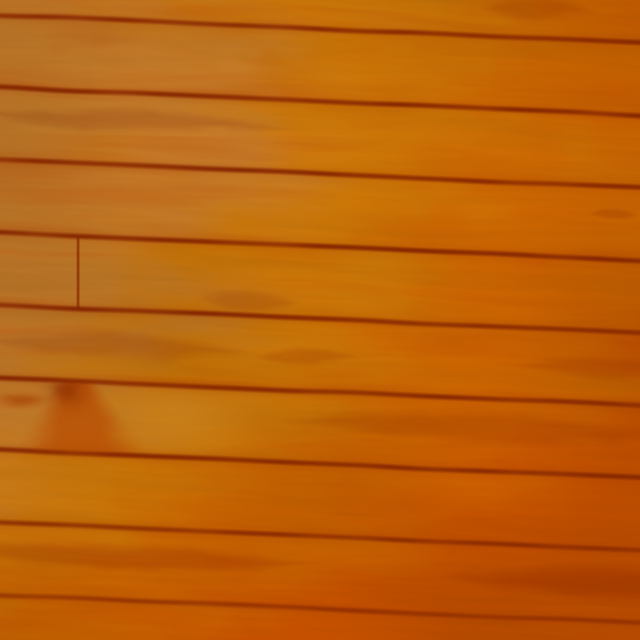
Reproduce this texture procedurally as a Shadertoy shader.

```glsl
// Varnished timber planking: long, slightly tilted boards divided by dark soft seams.
// Board space is (x, s), where s counts boards downward; layered noise makes the grain,
// and lens shapes make the figure. Colour warms from tan at top left to deep orange.

const float PITCH = 0.1133;   // board height
const float TILT = 0.0435;    // drop of the seams across the canvas
const float FIRST_SEAM = 0.0234;

const vec3 TAN = vec3(0.740, 0.465, 0.155);
const vec3 AMBER = vec3(0.765, 0.445, 0.025);
const vec3 ORANGE = vec3(0.765, 0.380, 0.005);
const vec3 DEEP = vec3(0.745, 0.305, 0.000);
const vec3 RUST = vec3(0.640, 0.225, 0.002);
const vec3 SEAM = vec3(0.520, 0.150, 0.002);

// Figure marks: centre x, centre s, half length, half width
const vec4 FIGURE[10] = vec4[10](
    vec4(0.18, 7.40, 0.36, 0.24), vec4(0.99, 7.48, 0.33, 0.36),
    vec4(0.17, 4.49, 0.25, 0.26), vec4(0.48, 4.53, 0.10, 0.15),
    vec4(0.95, 4.50, 0.17, 0.22), vec4(0.20, 1.38, 0.28, 0.20),
    vec4(0.75, 5.40, 0.34, 0.32), vec4(0.955, 2.36, 0.045, 0.10),
    vec4(0.84, -0.40, 0.10, 0.26), vec4(0.39, 3.80, 0.09, 0.18));

float hash(vec2 p) {
    vec3 q = fract(vec3(p.xyx) * 0.1031);
    q += dot(q, q.yzx + 33.33);
    return fract((q.x + q.y) * q.z);
}

float noise(vec2 p) {
    vec2 cell = floor(p), f = fract(p);
    f = f * f * (3.0 - 2.0 * f);
    return mix(mix(hash(cell), hash(cell + vec2(1, 0)), f.x),
               mix(hash(cell + vec2(0, 1)), hash(cell + vec2(1, 1)), f.x), f.y);
}

float fbm(vec2 p) {
    float sum = 0.0, gain = 0.53;
    for (int i = 0; i < 4; i++) {
        sum += gain * noise(p);
        p = p * 2.03 + 17.3;
        gain *= 0.5;
    }
    return sum;
}

// Pointed lens, 1 at the heart and fading to 0 at the rim
float lens(vec2 p, vec4 mark) {
    vec2 q = (p - mark.xy) / mark.zw;
    return smoothstep(0.0, 0.75, 1.0 - q.x * q.x - abs(q.y));
}

// Soft round spot
float spot(vec2 p, vec2 centre, vec2 radius) {
    vec2 q = (p - centre) / radius;
    return exp(-dot(q, q));
}

float line(float dist, float halfWidth, float blur) {
    return 1.0 - smoothstep(halfWidth - blur, halfWidth + blur, dist);
}

// Overall warmth: tan, amber, orange, deep orange
vec3 varnish(float warmth) {
    vec3 c = mix(TAN, AMBER, smoothstep(0.08, 0.34, warmth));
    c = mix(c, ORANGE, smoothstep(0.30, 0.54, warmth));
    return mix(c, DEEP, smoothstep(0.54, 0.86, warmth));
}

void mainImage(out vec4 fragColor, in vec2 fragCoord) {
    vec2 uv = fragCoord / iResolution.xy;
    float pixel = 1.0 / iResolution.y;
    float depth = 1.0 - uv.y;
    float wobble = 0.0022 * (noise(vec2(uv.x * 9.0, floor(depth * 9.0))) - 0.5);
    float s = (depth - TILT * uv.x - FIRST_SEAM + wobble) / PITCH;
    float board = floor(s);
    vec2 p = vec2(uv.x, s);
    vec2 seed = vec2(board * 7.31 + 40.0, board * 13.7 + 60.0);

    // Base colour, with broad blotches and a tone for each board
    float blotch = fbm(vec2(uv.x * 5.0, s * 1.3) + seed);
    float warmth = 0.60 * uv.x + 0.56 * depth * depth * depth
                 + 0.34 * (blotch - 0.5) + 0.10 * (hash(seed) - 0.5);
    vec3 color = varnish(warmth);
    color *= 1.0 + 0.10 * (noise(uv * 4.0 + 9.0) - 0.5);

    // Long grain bands and faint fibres
    float bend = 0.5 * noise(vec2(uv.x * 4.0, s) + seed);
    float bands = fbm(vec2(uv.x * 2.2, s * 3.2 + bend) + seed);
    float fibres = noise(vec2(uv.x * 11.0, s * 20.0 + bend * 4.0) + seed);
    color = mix(color, RUST, 0.26 * smoothstep(0.50, 0.85, bands));
    color *= 1.0 + 0.10 * (bands - 0.5) + 0.025 * (fibres - 0.5);

    // Darker heartwood figure with ragged outlines
    vec2 ragged = p + vec2(0.03, 0.12) * (fbm(vec2(uv.x * 14.0, s * 3.0) + seed) - 0.5);
    float figure = 0.0;
    for (int i = 0; i < 10; i++)
        if (floor(FIGURE[i].y) == board) figure = max(figure, lens(ragged, FIGURE[i]));
    figure *= mix(0.75, 1.0, step(7.0, board));
    color *= mix(vec3(1.0), vec3(0.92, 0.82, 0.80), figure);

    // Cloudy stains on the upper left board, then a knot with its spreading stain
    float cloud = spot(p, vec2(0.13, 0.5), vec2(0.08, 0.4)) + spot(p, vec2(0.38, 0.5), vec2(0.09, 0.35));
    color = mix(color, RUST, 0.30 * cloud * smoothstep(0.30, 0.65, blotch) * float(board == 0.0));
    if (board == 5.0) {
        float fall = s - 5.0;
        float stain = 1.0 - smoothstep(0.3, 1.0, abs(ragged.x - 0.125) / (0.03 + 0.09 * fall));
        float knot = spot(ragged, vec2(0.108, 5.14), vec2(0.026, 0.20));
        float flecks = spot(ragged, vec2(0.03, 5.28), vec2(0.035, 0.10));
        color = mix(color, vec3(0.80, 0.52, 0.12), 0.6 * spot(p, vec2(0.27, 5.45), vec2(0.11, 0.5)));
        color = mix(color, vec3(0.72, 0.31, 0.02), 0.8 * stain);
        color = mix(color, RUST, 0.6 * flecks);
        color = mix(color, SEAM, 0.6 * knot);
    }

    // Seams: reddish shade, soft core of uneven strength, and one butt joint
    float seamDist = abs(fract(s + 0.5) - 0.5) * PITCH;
    float wear = 0.66 + 0.30 * noise(vec2(uv.x * 16.0, floor(s + 0.5) * 5.0 + 50.0));
    wear *= 1.0 - 0.35 * smoothstep(6.4, 7.6, s);
    color = mix(color, RUST, 0.45 * exp(-seamDist / 0.0060));
    color = mix(color, SEAM, wear * line(seamDist, 0.0036, max(0.0034, pixel)));
    float joint = line(abs(uv.x - 0.122), 0.0020, max(0.0018, pixel));
    color = mix(color, SEAM, 0.75 * joint * float(board == 3.0));

    fragColor = vec4(clamp(color, 0.0, 1.0), 1.0);
}
```
